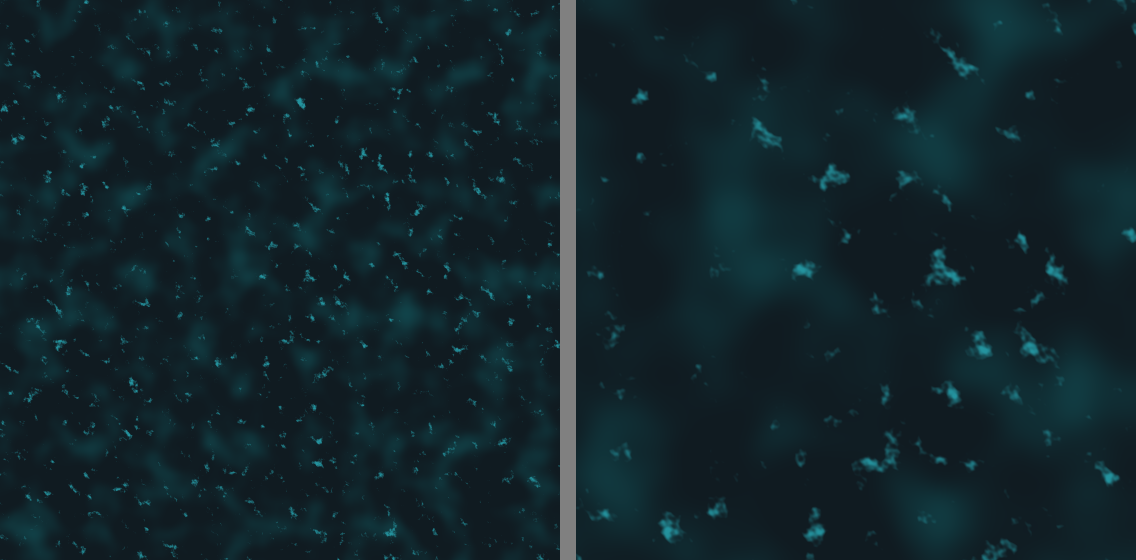
Left, the full canvas; right, a detail of the centre.
Reproduce this texture procedurally as a three.js fragment shader.

```glsl
#define GLOW_SCALE 13.5
#define GLOW_RANGE vec2(-0.2, 0.95)
#define SPECK_SCALE 44.0
#define SPECK_RANGE vec2(0.37, 0.92)
#define SPECK_ROUGHNESS 0.62
#define SPECK_STRETCH 1.25
#define CLUSTER_SCALE 7.0
#define CLUSTER_AMOUNT 0.2
#define BASE_COLOR vec3(0.063, 0.106, 0.130)
#define GLOW_COLOR vec3(0.066, 0.275, 0.300)
#define SPECK_COLOR vec3(0.140, 0.575, 0.620)

varying vec2 vUv;

// Random unit vector for a lattice point
vec2 gradientAt(vec2 cell) {
  vec3 p = fract(vec3(cell.xyx) * vec3(0.1031, 0.1030, 0.0973));
  p += dot(p, p.yzx + 33.33);
  float angle = 6.28319 * fract((p.x + p.y) * p.z);
  return vec2(cos(angle), sin(angle));
}

float gradientNoise(vec2 p) {
  vec2 cell = floor(p);
  vec2 f = fract(p);
  vec2 w = f * f * f * (f * (f * 6.0 - 15.0) + 10.0);
  vec2 right = vec2(1.0, 0.0);
  vec2 up = vec2(0.0, 1.0);
  float a = dot(gradientAt(cell), f);
  float b = dot(gradientAt(cell + right), f - right);
  float c = dot(gradientAt(cell + up), f - up);
  float d = dot(gradientAt(cell + 1.0), f - 1.0);
  return mix(mix(a, b, w.x), mix(c, d, w.x), w.y);
}

// Layered noise, each octave turned to hide the lattice
float raggedNoise(vec2 p) {
  mat2 turnAndDouble = mat2(1.6, 1.2, -1.2, 1.6);
  float sum = 0.0;
  float amplitude = 1.0;
  for (int i = 0; i < 4; i++) {
    sum += amplitude * gradientNoise(p);
    p = turnAndDouble * p + 17.3;
    amplitude *= SPECK_ROUGHNESS;
  }
  return sum;
}

// Soft, blurry clouds of light
float glowMask(vec2 uv) {
  float n = 0.9 * gradientNoise(uv * GLOW_SCALE + 3.7);
  n += 0.25 * gradientNoise(uv * GLOW_SCALE * 0.37 + 41.2);
  n += 0.35 * gradientNoise(uv * GLOW_SCALE * 2.1 + 75.9);
  return smoothstep(GLOW_RANGE.x, GLOW_RANGE.y, n);
}

// Small ragged flecks with faint fringes, gathered in loose clusters
float speckMask(vec2 uv) {
  vec2 diagonal = vec2(uv.x - uv.y, uv.x + uv.y) * 0.70711;
  diagonal.x /= SPECK_STRETCH;
  float n = raggedNoise(diagonal * SPECK_SCALE + 120.4);
  n += CLUSTER_AMOUNT * gradientNoise(uv * CLUSTER_SCALE + 210.6);
  return smoothstep(SPECK_RANGE.x, SPECK_RANGE.y, n);
}

void main() {
  vec3 color = mix(BASE_COLOR, GLOW_COLOR, glowMask(vUv));
  color = mix(color, SPECK_COLOR, speckMask(vUv));
  gl_FragColor = vec4(color, 1.0);
}
```
